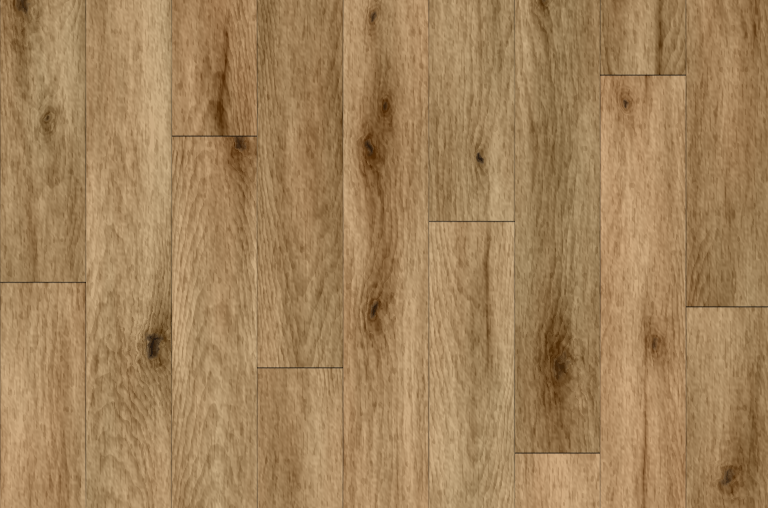
Reproduce this texture procedurally as a Shadertoy shader.

```glsl
// Oak floor of long upright planks with grain, heart streaks and knots.

float hash(vec2 p) {
    vec3 q = fract(p.xyx * 0.1031);
    q += dot(q, q.yzx + 33.33);
    return fract((q.x + q.y) * q.z);
}

float noise(vec2 p) {
    vec2 i = floor(p), f = fract(p);
    f = f * f * (3.0 - 2.0 * f);
    return mix(mix(hash(i), hash(i + vec2(1, 0)), f.x),
               mix(hash(i + vec2(0, 1)), hash(i + vec2(1, 1)), f.x), f.y);
}

float fbm(vec2 p) {
    float sum = 0.0, gain = 0.533;
    for (int i = 0; i < 4; i++) {
        sum += gain * noise(p);
        p = p * 2.03 + 11.7;
        gain *= 0.5;
    }
    return sum;
}

// Knots of one plank: x = bend of the grain, y = stain, z = dark core
vec3 knots(vec2 q, vec2 seed) {
    vec3 sum = vec3(0.0);
    for (int i = 0; i < 4; i++) {
        vec2 key = seed + vec2(float(i) * 5.0, 3.0);
        float present = step(0.58, hash(key));
        vec2 center = vec2(0.11 * (hash(key + 1.0) - 0.5), 1.2 * hash(key + 2.0));
        float size = mix(0.006, 0.022, pow(hash(key + 3.0), 2.0));
        vec2 d = q - center;
        d += size * 1.8 * (vec2(fbm(q * 60.0 + seed), fbm(q * 60.0 + seed + 31.0)) - 0.5);
        d.x += d.y * 0.5 * (hash(key + 6.0) - 0.5);
        float r = length(d * vec2(1.0, 0.6)) / size;
        float tail = length(d * vec2(1.0, 0.16)) / size;
        float crack = smoothstep(0.75, 0.35, length(d * vec2(2.4, 0.5)) / size);
        sum.x += present * size * 4.0 * exp(-r * 0.33);
        sum.y += present * (0.42 * exp(-r * 0.5) + 0.25 * exp(-tail * 0.6));
        sum.y += present * 0.3 * exp(-r * 0.4) * (0.5 + 0.5 * sin(r * 7.0));
        sum.z += present * max(crack, 0.6 * smoothstep(1.0, 0.5, r)) * mix(0.3, 0.95, hash(key + 4.0));
    }
    return sum;
}

// Dark heart streak that wanders along some planks
float heartStreak(vec2 q, vec2 seed) {
    float path = 0.07 * (hash(seed + 7.0) - 0.5) + 0.06 * (fbm(vec2(q.y * 3.0, 0.5) + seed) - 0.5);
    float width = 0.002 + 0.012 * noise(vec2(q.y * 4.0, 9.5) + seed);
    float along = smoothstep(0.4, 0.7, noise(vec2(q.y * 3.0, 4.5) + seed));
    float split = 0.6 + 0.8 * noise(q * vec2(190.0, 9.0) + seed);
    return step(0.45, hash(seed + 8.0)) * along * split * exp(-abs(q.x - path) / width);
}

// Thin growth lines: straight in some planks, cathedral arches in others
float rings(vec2 q, float bend, vec2 seed) {
    float arch = step(0.5, hash(seed + 9.0));
    float mid = 0.05 * (hash(seed + 10.0) - 0.5);
    float side = hash(seed + 11.0) < 0.5 ? -1.0 : 1.0;
    float field = mix(0.8 * q.x, 0.2 * side * q.y + 9.0 * (q.x - mid) * (q.x - mid), arch);
    field += bend + 0.07 * (fbm(q * vec2(9.0, 2.2) + seed) - 0.5);
    field += 0.005 * noise(q * vec2(110.0, 45.0) + seed);
    float wave = fract(field * 74.0);
    float line = smoothstep(0.25, 0.85, wave) * smoothstep(1.0, 0.88, wave);
    return line * smoothstep(0.38, 0.62, fbm(q * vec2(14.0, 3.0) + seed + 40.0));
}

void mainImage(out vec4 fragColor, in vec2 fragCoord) {
    vec2 uv = fragCoord / iResolution.y;
    float pixel = 1.0 / iResolution.y;

    // Plank layout with staggered end joints
    float plankWidth = 0.1688, plankLength = 1.2;
    float column = floor(uv.x / plankWidth);
    float joint = plankLength * fract(0.62 * column + 0.37);
    float row = floor((uv.y - joint) / plankLength);
    vec2 q = vec2(uv.x - (column + 0.5) * plankWidth, uv.y - joint - row * plankLength);
    vec2 seed = 23.0 * vec2(column, row) + 50.0;

    // Lightness: plank tone, broad bands, rings, then fibres and pores
    vec3 knot = knots(q, seed);
    vec2 g = vec2(q.x + 0.4 * knot.x + 0.012 * fbm(q * vec2(8.0, 3.0) + seed), q.y);
    float tone = 0.735 + 0.26 * (hash(seed) - 0.5);
    tone += 0.85 * (fbm(g * vec2(19.0, 2.2) + seed) - 0.5);
    tone -= 0.23 * rings(q, knot.x, seed);
    tone += 0.16 * (noise(g * vec2(115.0, 9.0) + seed) - 0.5);
    tone += 0.22 * (noise(g * vec2(290.0, 50.0) + seed) - 0.5);
    tone += 0.24 * (noise(q * vec2(300.0, 170.0) + q.yx * vec2(90.0, 0.0) + seed) - 0.5);
    tone -= 0.18 * smoothstep(0.7, 0.85, noise(g * vec2(300.0, 60.0) + seed + 17.0));
    tone -= 0.6 * heartStreak(q, seed) + knot.y * (0.75 + 0.5 * noise(g * vec2(190.0, 30.0)));

    // Colour: brown to pale oak, drifting between red and olive
    vec3 color = mix(vec3(0.42, 0.285, 0.135), vec3(0.76, 0.635, 0.475), clamp(tone, -0.3, 1.1));
    float warmth = 0.8 * hash(seed + 12.0) + 1.2 * fbm(q * vec2(11.0, 2.5) + seed + 70.0) - 1.0;
    color += warmth * vec3(0.02, -0.016, -0.02);
    color = mix(color, vec3(0.15, 0.105, 0.07), clamp(knot.z, 0.0, 1.0));

    // Seams: faint and broken along the sides, thin at the ends
    float sideGap = 0.5 * plankWidth - abs(q.x);
    float endGap = min(q.y, plankLength - q.y);
    float wear = 0.1 + 0.22 * noise(vec2(column * 7.0, uv.y * 9.0));
    color *= 1.0 - wear * (1.0 - smoothstep(0.0, 0.0005 + pixel, sideGap));
    color *= 1.0 - 0.5 * (1.0 - smoothstep(0.0, 0.0006 + pixel, endGap));

    fragColor = vec4(clamp(color, 0.0, 1.0), 1.0);
}
```
